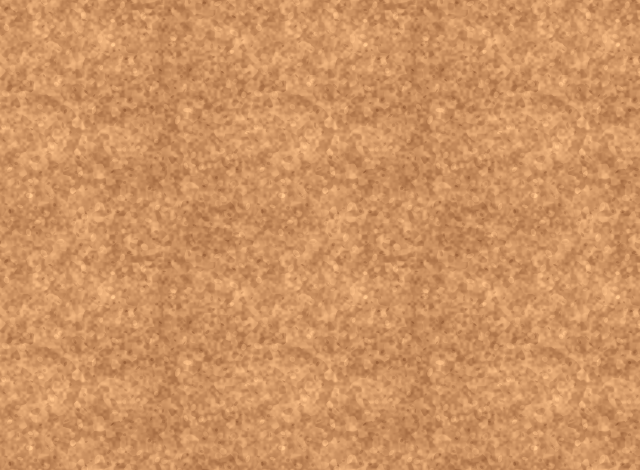
A WebGL 2 fragment shader for this texture:

```glsl
#version 300 es
precision highp float;

#define TILE_SIZE 0.537
#define GRAIN_CELLS 46.0
#define GRAIN_SHARPNESS 9.0
#define GRAIN_CONTRAST 1.25
#define FINE_CONTRAST 1.15
#define MOTTLE_CONTRAST 0.75
#define BROAD_CONTRAST 0.45
#define CHIP_STRENGTH 1.7
#define FLECK_STRENGTH 1.6
#define BASE_COLOR vec3(0.81, 0.58, 0.388)
#define TONE_SPREAD vec3(0.058, 0.056, 0.046)

uniform vec2 u_resolution;
out vec4 fragColor;

const float TAU = 6.28318;

// Four random values in 0..1 for a cell of a repeating grid
vec4 hashCell(vec2 cell, float cells, uint seed) {
    uvec2 c = uvec2(mod(cell, cells));
    uint h = c.x * 1597u + c.y * 51749u + seed * 91493u;
    vec4 values;
    for (int i = 0; i < 4; i++) {
        h = h * 747796u + 289133u;
        h ^= h >> 15;
        h *= 739391u;
        h ^= h >> 13;
        values[i] = float(h & 65535u) / 65535.0;
    }
    return values;
}

// Smooth value noise in -1..1
float valueNoise(vec2 uv, float cells, uint seed) {
    vec2 p = uv * cells;
    vec2 cell = floor(p);
    vec2 f = smoothstep(0.0, 1.0, p - cell);
    float a = hashCell(cell, cells, seed).x;
    float b = hashCell(cell + vec2(1, 0), cells, seed).x;
    float c = hashCell(cell + vec2(0, 1), cells, seed).x;
    float d = hashCell(cell + vec2(1, 1), cells, seed).x;
    return 2.0 * mix(mix(a, b, f.x), mix(c, d, f.x), f.y) - 1.0;
}

// Rotates an offset and stretches it along one axis
vec2 orient(vec2 offset, float angle, float stretch) {
    float c = cos(angle), s = sin(angle);
    return vec2(c * offset.x + s * offset.y, c * offset.y - s * offset.x)
         * vec2(1.0 / stretch, stretch);
}

// Packed granules: soft Voronoi cells, each with its own tone and direction
float granules(vec2 uv) {
    vec2 p = uv * GRAIN_CELLS;
    vec2 base = floor(p);
    float tone = 0.0, total = 0.0;
    for (int y = -1; y <= 1; y++) {
        for (int x = -1; x <= 1; x++) {
            vec2 cell = base + vec2(x, y);
            vec4 r = hashCell(cell, GRAIN_CELLS, 1u);
            vec2 d = orient(p - cell - r.xy, r.z * TAU, 1.25);
            float weight = exp(-GRAIN_SHARPNESS * dot(d, d));
            tone += weight * (2.0 * r.w - 1.0);
            total += weight;
        }
    }
    return tone / max(total, 1e-6);
}

// Scattered soft-edged ellipses; returns coverage 0..1
float scatter(vec2 uv, float cells, float density, float radius, float stretch, uint seed) {
    vec2 p = uv * cells;
    vec2 base = floor(p);
    float edge = max(0.06, 1.2 * cells / (TILE_SIZE * u_resolution.y));
    float coverage = 0.0;
    for (int y = -1; y <= 1; y++) {
        for (int x = -1; x <= 1; x++) {
            vec2 cell = base + vec2(x, y);
            vec4 place = hashCell(cell, cells, seed);
            vec4 form = hashCell(cell, cells, seed + 1u);
            vec2 d = orient(p - cell - place.xy, place.z * TAU, mix(1.0, stretch, form.x));
            float size = radius * mix(0.5, 1.0, form.y);
            float shape = 1.0 - smoothstep(-0.5 * edge, 0.5 * edge, length(d) - size);
            float strength = step(place.w, density) * mix(0.5, 1.0, form.z);
            coverage = max(coverage, shape * strength);
        }
    }
    return coverage;
}

void main() {
    vec2 uv = gl_FragCoord.xy / (u_resolution.y * TILE_SIZE);

    // Granules and fine speckle
    float tone = GRAIN_CONTRAST * granules(uv);
    tone += FINE_CONTRAST * valueNoise(uv, 82.0, 3u);

    // Clumps and broad shading
    tone += MOTTLE_CONTRAST * valueNoise(uv, 23.0, 4u);
    tone += BROAD_CONTRAST * valueNoise(uv, 6.0, 5u);
    tone += 0.22 * cos(TAU * (uv.x - 0.2));

    // Pale chips and dark bark flecks
    tone += CHIP_STRENGTH * scatter(uv, 17.0, 0.32, 0.24, 1.4, 6u);
    tone -= FLECK_STRENGTH * scatter(uv, 28.0, 0.32, 0.21, 1.6, 8u);

    fragColor = vec4(clamp(BASE_COLOR + TONE_SPREAD * tone, 0.0, 1.0), 1.0);
}
```
